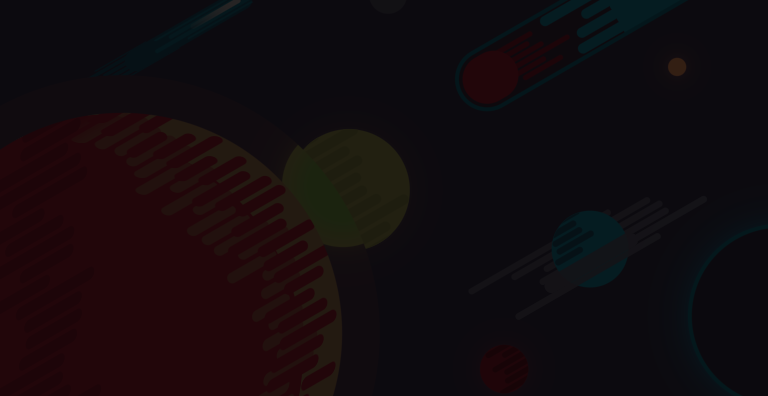
Give the GLSL for this background, as a Shadertoy shader.

```glsl
const vec3 SPACE = vec3(0.047, 0.039, 0.058);
const vec3 RED = vec3(0.133, 0.022, 0.038);
const vec3 DARK_RED = vec3(0.112, 0.020, 0.036);
const vec3 BROWN = vec3(0.137, 0.100, 0.066);
const vec3 YELLOW = vec3(0.132, 0.126, 0.066);
const vec3 GREEN = vec3(0.105, 0.138, 0.060);
const vec3 TEAL = vec3(0.018, 0.110, 0.130);
const vec3 DEEP_TEAL = vec3(0.022, 0.068, 0.088);
const vec3 GREY = vec3(0.078, 0.072, 0.088);

float hash(float n) { return fract(sin(n * 12.99) * 4375.85); }

// Frame whose x axis follows the common 30 degree slant
vec2 slant(vec2 p, vec2 center) {
    vec2 d = p - center;
    return vec2(d.x * 0.866 + d.y * 0.5, d.y * 0.866 - d.x * 0.5);
}

float disc(vec2 p, vec2 center, float radius) { return length(p - center) - radius; }

float capsule(vec2 q, float from, float to, float radius) {
    return length(vec2(q.x - clamp(q.x, from, to), q.y)) - radius;
}

// One rounded stroke per row, with random length and offset
float strokes(vec2 q, float pitch, float mid, float len, float seed) {
    float row = floor(q.y / pitch);
    float reach = len * (0.3 + 0.3 * hash(row + seed));
    float shift = len * 0.7 * (hash(row * 1.7 + seed + 5.0) - 0.5);
    vec2 local = vec2(q.x - mid - shift, q.y - (row + 0.5) * pitch);
    return capsule(local, -reach, reach, pitch * 0.36);
}

float cover(float d, float px) { return smoothstep(px, -px, d); }

float glow(float d, float falloff) { return exp(-max(d, 0.0) / falloff); }

vec3 bigPlanet(vec2 q, float radius, float px) {
    float pitch = 0.038;
    float rim = sqrt(max(radius * radius - q.y * q.y, 0.0));
    float edge = rim - 0.115 * smoothstep(0.53, 0.32, q.y);
    vec3 col = mix(BROWN, RED, cover(q.x - edge, px));
    float inner = strokes(q, pitch, edge - 0.05, 0.11, 2.0);
    col = mix(col, mix(RED, BROWN, 0.55), cover(inner, px) * smoothstep(0.53, 0.45, q.y));
    float outer = strokes(q + vec2(0.0, pitch * 0.5), pitch, edge + 0.01, 0.12, 9.0);
    col = mix(col, RED, cover(outer, px));
    float left = strokes(q, pitch, q.y * 0.58 - 0.25, 0.2, 17.0);
    return mix(col, DARK_RED, cover(left, px));
}

vec3 outlinedComet(vec3 col, vec2 q, float px) {
    float body = capsule(q, 0.0, 1.2, 0.081);
    col = mix(col, TEAL * 0.8, cover(body, px));
    float inside = cover(body + 0.010, px);
    vec3 fill = SPACE * vec3(1.1, 0.9, 0.9);
    float streaks = max(strokes(q, 0.018, 0.08, 0.17, 3.0), abs(q.y) - 0.052);
    fill = mix(fill, DARK_RED, cover(streaks, px));
    fill = mix(fill, RED, cover(capsule(q, 0.0, 0.02, 0.062), px));
    float tail = min(0.36 - q.x, strokes(q, 0.036, 0.34, 0.16, 6.0));
    fill = mix(fill, TEAL, cover(tail, px));
    return mix(col, fill, inside);
}

vec3 icyComet(vec3 col, vec2 q, float px) {
    float body = capsule(q, -0.29, 0.02, 0.027);
    float trail = max(strokes(q, 0.012, -0.33, 0.20, 4.0), abs(q.y) - 0.029);
    col = mix(col, DEEP_TEAL, cover(min(body, trail), px));
    float bright = max(strokes(q, 0.014, -0.13, 0.25, 8.0), abs(q.y) - 0.021);
    col = mix(col, TEAL * 0.9, cover(bright, px) * 0.7);
    float pale = capsule(q - vec2(0.0, 0.002), -0.12, 0.01, 0.007);
    return mix(col, vec3(0.15, 0.14, 0.14), cover(pale, px) * smoothstep(-0.17, 0.0, q.x));
}

vec3 ringedPlanet(vec3 col, vec2 p, vec2 center, float px) {
    vec2 q = slant(p, center);
    float ring = max(strokes(q, 0.023, 0.0, 0.36, 12.0), abs(q.y) - 0.065);
    ring = min(ring, capsule(q + vec2(0.0, 0.032), -0.13, 0.10, 0.018));
    col = mix(col, GREY, cover(ring, px));
    float body = cover(disc(p, center, 0.097), px);
    col = mix(col, TEAL, body);
    float marks = max(strokes(q, 0.022, -0.035, 0.09, 20.0), -q.y);
    col = mix(col, DEEP_TEAL, body * cover(marks, px));
    return mix(col, GREY, cover(max(ring, q.y + 0.01), px) * 0.85);
}

void mainImage(out vec4 fragColor, in vec2 fragCoord) {
    vec2 p = fragCoord / iResolution.y;
    float px = 0.8 / iResolution.y;
    vec3 col = SPACE;

    // Comets and faint upper disc
    col = mix(col, GREY * 0.9, cover(disc(p, vec2(0.980, 1.013), 0.048), px));
    col = icyComet(col, slant(p, vec2(0.593, 0.992)), px);
    col = outlinedComet(col, slant(p, vec2(1.230, 0.800)), px);

    // Small worlds on the right
    float ember = disc(p, vec2(1.710, 0.831), 0.023);
    col += vec3(0.025, 0.010, 0.004) * glow(ember, 0.025);
    col = mix(col, vec3(0.20, 0.12, 0.075), cover(ember, px));
    vec2 redCenter = vec2(1.273, 0.068);
    float redWorld = disc(p, redCenter, 0.061);
    col += vec3(0.020, 0.002, 0.003) * glow(redWorld, 0.03);
    col = mix(col, RED * 0.92, cover(redWorld, px));
    float redMarks = strokes(slant(p, redCenter), 0.02, 0.025, 0.08, 7.0);
    col = mix(col, DARK_RED * 0.8, cover(max(redMarks, redWorld), px));
    col = ringedPlanet(col, p, vec2(1.490, 0.371), px);

    // Eclipsed world with a glowing rim
    float eclipse = disc(p, vec2(1.970, 0.202), 0.233);
    col += vec3(-0.012, 0.028, 0.034) * glow(eclipse, 0.04);
    col = mix(col, TEAL * 0.85, cover(eclipse, px));
    col = mix(col, SPACE * 0.95, cover(eclipse + 0.010, px));

    // Yellow moon, then the haze of the big planet bending its disc
    vec2 moonCenter = vec2(0.881, 0.520);
    float moon = disc(p, moonCenter, 0.154);
    col += vec3(0.016, 0.007, 0.003) * glow(moon, 0.04);
    col = mix(col, YELLOW, cover(moon, px));
    float moonMarks = strokes(slant(p, moonCenter), 0.036, -0.01, 0.14, 14.0);
    col = mix(col, YELLOW * 0.9, cover(max(moonMarks, moon), px));
    vec2 center = vec2(0.308, 0.159);
    float haze = cover(disc(p, center, 0.651), px);
    float lens = disc(p, vec2(0.866, 0.530), 0.154);
    vec3 hazeColor = vec3(0.064, 0.043, 0.060) + vec3(0.02, 0.02, 0.0) * glow(lens, 0.03);
    vec3 lensColor = mix(YELLOW, GREEN, smoothstep(0.0, -0.08, lens));
    col = mix(col, mix(hazeColor, lensColor, cover(lens, px)), haze);

    // Big planet
    float radius = 0.556;
    vec3 surface = bigPlanet(slant(p, center), radius, px);
    col = mix(col, surface, cover(disc(p, center, radius), px));

    fragColor = vec4(col, 1.0);
}
```
